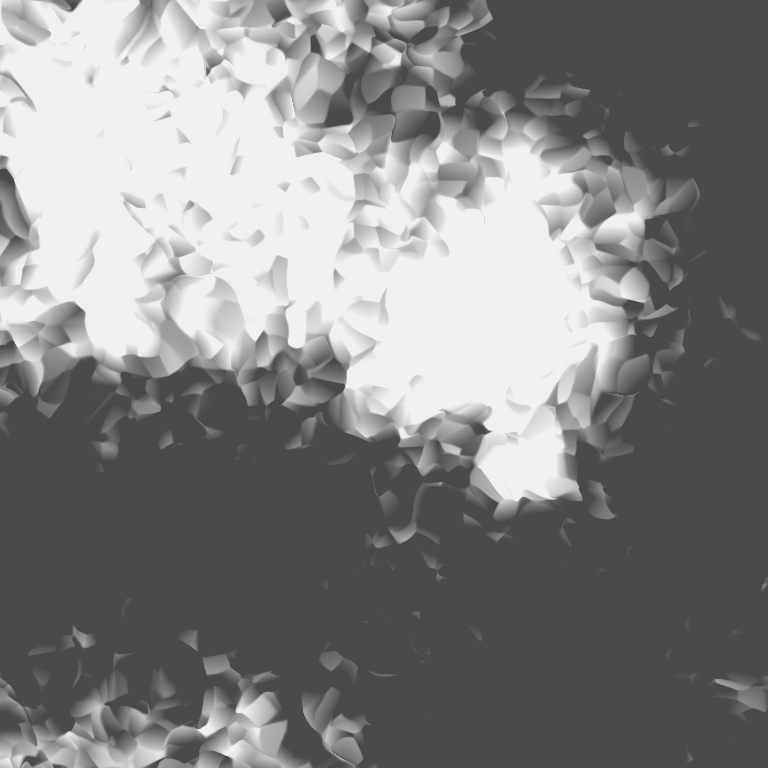
Give the GLSL for this texture, as a WebGL 1 fragment shader.

```glsl
precision highp float;

uniform vec2 u_resolution;

vec2 hash2(vec2 p) {
  return fract(sin(vec2(dot(p, vec2(127.1, 311.7)), dot(p, vec2(269.5, 183.3)))) * 43758.5453);
}

vec2 smoothNoise(vec2 p) {
  vec2 i = floor(p);
  vec2 f = fract(p);
  f = f * f * (3.0 - 2.0 * f);
  vec2 low = mix(hash2(i), hash2(i + vec2(1.0, 0.0)), f.x);
  vec2 high = mix(hash2(i + vec2(0.0, 1.0)), hash2(i + 1.0), f.x);
  return mix(low, high, f.y) - 0.5;
}

float capsule(vec2 p, vec2 a, vec2 b, float radius) {
  vec2 ab = b - a;
  float t = clamp(dot(p - a, ab) / dot(ab, ab), 0.0, 1.0);
  return radius - length(p - a - ab * t);
}

float glow(vec2 p, vec2 center, float radius) {
  vec2 q = (p - center) / radius;
  return exp(-dot(q, q));
}

// Tilted Voronoi facets: xy is the cell centre, z its shade
vec3 facets(vec2 p, float scale, float seed) {
  vec2 q = p * scale;
  vec2 base = floor(q);
  vec3 sum = vec3(0.0);
  float total = 0.0;
  for (int y = -1; y <= 1; y++) {
    for (int x = -1; x <= 1; x++) {
      vec2 cell = base + vec2(float(x), float(y));
      vec2 center = cell + hash2(cell + seed);
      vec2 rnd = hash2(cell + seed + 41.3);
      vec2 offset = q - center;
      float angle = rnd.x * 6.2832;
      float shade = (rnd.y - 0.5) * 0.8 + dot(offset, vec2(cos(angle), sin(angle))) * 0.95;
      float weight = exp(-32.0 * length(offset));
      sum += weight * vec3(center / scale, shade);
      total += weight;
    }
  }
  return sum / total;
}

// Brightness before faceting; negative values fall into the background
float density(vec2 p) {
  float body = capsule(p, vec2(-0.1, 0.84), vec2(0.3, 0.82), 0.34);
  body = max(body, 0.25 - length(p - vec2(0.63, 0.64)));
  body = max(body, 0.075 - length(p - vec2(0.69, 0.41)));
  body = max(body, capsule(p, vec2(-0.1, -0.1), vec2(0.28, -0.1), 0.205));
  float level = clamp(body * 6.0, -1.2, 0.52);

  // Sparse loose shards
  float loose = capsule(p, vec2(0.48, 0.16), vec2(0.63, 0.33), 0.06);
  loose = max(loose, capsule(p, vec2(0.93, 0.06), vec2(1.0, 0.16), 0.02));
  loose = max(loose, 0.02 - length(p - vec2(0.78, 0.3)));
  level = max(level, -0.2 + 7.0 * min(loose, 0.0));

  // Bright cores
  level += 1.0 * glow(p, vec2(0.13, 0.87), 0.13);
  level += 0.8 * glow(p, vec2(0.10, 0.73), 0.09);
  level += 0.8 * glow(p, vec2(0.14, 0.61), 0.07);
  level += 0.6 * glow(p, vec2(0.28, 0.60), 0.06);
  level += 0.6 * glow(p, vec2(0.32, 0.80), 0.10);
  level += 0.9 * glow(p, vec2(0.40, 0.70), 0.09);
  level += 1.5 * glow(p, vec2(0.64, 0.60), 0.125);
  level += 0.6 * glow(p, vec2(0.54, 0.50), 0.06);
  level += 1.0 * glow(p, vec2(0.70, 0.41), 0.05);
  level += 0.6 * glow(p, vec2(0.68, 0.79), 0.045);
  level += 0.5 * glow(p, vec2(0.31, 0.07), 0.04);
  level += 0.5 * glow(p, vec2(0.52, 0.20), 0.025);

  // Shaded hollows
  level -= 0.55 * glow(p, vec2(0.48, 0.86), 0.045);
  level -= 0.4 * glow(p, vec2(0.0, 0.74), 0.05);
  level -= 0.3 * glow(p, vec2(0.58, 0.87), 0.07);
  return level;
}

void main() {
  vec2 p = gl_FragCoord.xy / u_resolution;
  vec2 warped = p + 0.035 * smoothNoise(p * 13.0) + 0.014 * smoothNoise(p * 31.0 + 9.0);
  vec3 broad = facets(warped, 19.0, 3.0);
  vec3 fine = facets(warped + 0.012 * broad.z, 33.0, 17.0);
  vec2 center = mix(p, mix(broad.xy, fine.xy, 0.5), 0.6);
  float shade = density(center) + 0.55 * broad.z + 0.5 * fine.z;
  gl_FragColor = vec4(vec3(mix(0.29, 0.94, clamp(shade, 0.0, 1.0))), 1.0);
}
```
